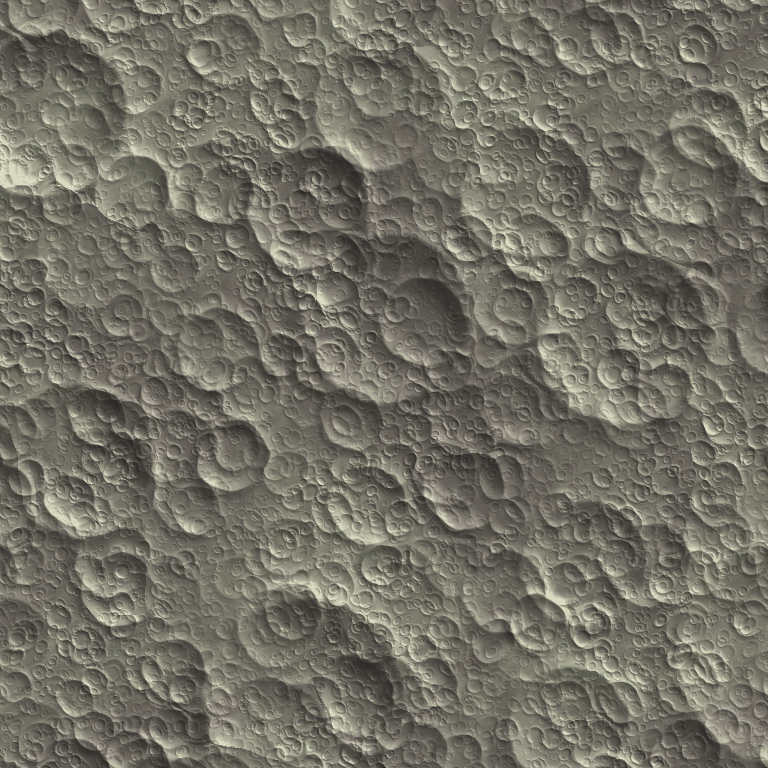
This texture is drawn by a Shadertoy shader. Its source:

```glsl
vec3 hash3(vec2 cell) {
    vec3 k = vec3(dot(cell, vec2(127.1, 311.7)),
                  dot(cell, vec2(269.5, 183.3)),
                  dot(cell, vec2(419.2, 371.9)));
    return fract(sin(k) * 43758.5);
}

// Layered, warped sines for broad undulation and fine dust
float swell(vec2 p) {
    float sum = 0.0, amp = 0.55;
    for (int i = 0; i < 5; i++) {
        p = mat2(1.36, 1.02, -1.02, 1.36) * p + 1.3 * sin(p.yx * 1.3 + float(i) * 2.0);
        sum += amp * sin(p.x) * sin(p.y);
        amp *= 0.7;
    }
    return sum;
}

// Slope of one crater layer; the dominant crater cuts off its neighbours
vec2 craterSlope(vec2 p, float pixel, float floorSize, float seed) {
    vec2 base = floor(p), outward = vec2(0.0);
    float nearest = 9.0, radius = 1.0, depth = 1.0;
    for (int y = -1; y <= 1; y++)
    for (int x = -1; x <= 1; x++) {
        vec2 cell = base + vec2(x, y);
        vec3 h = hash3(cell + seed);
        vec2 d = p - cell - mix(vec2(0.1), vec2(0.9), h.xy);
        float r = mix(0.18, 0.46, h.z);
        float q = length(d) / r;
        if (q < nearest) {
            nearest = q;
            radius = r;
            depth = 0.5 + fract(h.x * 7.0 + h.z * 5.0);
            outward = d / max(length(d), 0.001);
        }
    }
    float soft = max(0.04, 0.8 * pixel / radius);
    float outside = smoothstep(1.0 - soft, 1.0 + soft, nearest);
    float wall = smoothstep(floorSize, 0.95, nearest) * (1.0 - outside);
    float apron = outside * (1.0 - smoothstep(1.0, 1.45, nearest));
    return outward * depth * (wall - 0.75 * apron);
}

void mainImage(out vec4 fragColor, in vec2 fragCoord) {
    vec2 uv = fragCoord / iResolution.y;
    vec2 ground = uv + 0.002 * sin(uv.yx * 53.0 + 1.0) + 0.001 * sin(uv.yx * 151.0);
    float region = swell(uv * 5.0 + 2.0);
    float dust = swell(uv * 48.0);

    // Craters from wide basins down to small pits, pits thinning out in places
    vec2 slope = vec2(0.0);
    float cells = 3.2;
    float pitted = 0.95 + 0.4 * sin(uv.x * 17.0 + 3.0 * sin(uv.y * 9.0)) * sin(uv.y * 15.0 + 2.0);
    for (int i = 0; i < 7; i++) {
        float layer = float(i);
        vec2 p = ground * cells + layer * vec2(3.7, 8.3);
        float strength = mix(1.2, pitted, smoothstep(1.0, 4.0, layer));
        slope += strength * craterSlope(p, cells / iResolution.y, 0.3 + 0.02 * layer, layer * 17.0);
        cells *= 1.65;
    }

    // Light from the upper right, with regional brightness and dust
    float shade = -dot(slope, vec2(0.6, 0.8));
    float tone = 0.43 * exp(0.34 * shade / sqrt(1.0 + 0.1 * shade * shade)
                            + 0.2 * region + 0.09 * dust);

    // Brownish lowlands, greenish highlands
    vec3 tint = mix(vec3(1.03, 0.99, 0.91), vec3(1.0, 1.005, 0.885),
                    smoothstep(-0.5, 0.5, region + 0.3 * shade));
    fragColor = vec4(min(tone, 0.85) * tint, 1.0);
}
```
